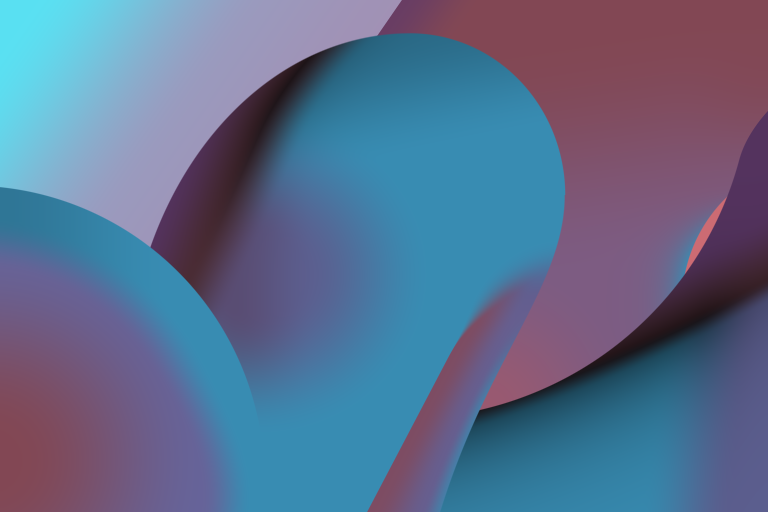
Give the GLSL for this background, as a WebGL 2 fragment shader.

```glsl
#version 300 es
precision highp float;
// Overlapping smooth tubes and folds in teal, mauve and plum under a cyan glow.

#define TEAL     vec3(0.22, 0.55, 0.70)
#define PURPLE   vec3(0.36, 0.37, 0.56)
#define MAUVE    vec3(0.49, 0.36, 0.51)
#define RED      vec3(0.51, 0.28, 0.33)
#define PLUM     vec3(0.33, 0.20, 0.37)
#define BROWN    vec3(0.29, 0.17, 0.20)
#define CYAN     vec3(0.35, 0.88, 0.95)
#define LAVENDER vec3(0.60, 0.61, 0.75)
#define SALMON   vec3(0.80, 0.42, 0.45)
#define CREASE_WIDTH 0.045

uniform vec2 u_resolution;
out vec4 fragColor;

// Antialiased coverage of a signed distance.
float fill(float d) {
    float px = 0.75 / u_resolution.y;
    return smoothstep(px, -px, d);
}

float ellipse(vec2 q, vec2 radii) {
    return (length(q / radii) - 1.0) * min(radii.x, radii.y);
}

// Right flank of the central tube, narrowing towards the bottom.
float flankX(float y) {
    float t = max(0.619 - y, 0.0);
    return 1.103 - 0.402 * t * t / (t * t + 0.25);
}

float tubeDistance(vec2 p) {
    if (p.x < 0.801) {
        vec2 q = p - vec2(0.801, 0.232);
        return ellipse(vec2(q.x, max(q.y, 0.0)), vec2(0.555, 0.703));
    }
    if (p.y > 0.619) return ellipse(p - vec2(0.801, 0.619), vec2(0.303, 0.316));
    return (p.x - flankX(p.y)) * 0.9;
}

vec3 skyColor(vec2 p) {
    float t = p.x + 0.7 * (1.0 - p.y);
    vec3 c = mix(CYAN, LAVENDER, smoothstep(0.06, 0.52, t));
    return mix(c, vec3(0.63, 0.57, 0.71), smoothstep(0.4, 0.8, t));
}

// Plum underside above the crease, teal sheet below it.
vec3 rightFoldColor(vec2 p) {
    float u = p.x - 0.9375;
    float s = p.y - (0.2 + 0.32 * u + 0.2 * u * u);
    vec3 above = mix(BROWN, PLUM, smoothstep(0.0, 0.14, s));
    vec3 below = mix(TEAL, PURPLE, smoothstep(1.28, 1.46, p.x + 0.12 * (0.25 - p.y)));
    vec3 c = mix(below, above, smoothstep(-0.035, 0.015, s));
    float reach = s < 0.0 ? 0.11 : 0.06;
    float depth = mix(0.65, 0.3, smoothstep(1.36, 1.5, p.x));
    return c * (1.0 - depth * exp(-abs(s) / reach));
}

vec3 backSheetColor(vec2 p) {
    vec3 c = mix(RED, MAUVE, smoothstep(0.92, 0.45, p.y + 0.15 * (1.1 - p.x)));
    c = mix(c, RED, 0.7 * smoothstep(1.3, 1.5, p.x) * smoothstep(0.65, 0.9, p.y));
    c = mix(c, vec3(0.60, 0.35, 0.44), smoothstep(0.3, 0.0, length(p - vec2(0.95, 0.2))));
    float edge = p.x - 0.785 + 0.69 * (1.0 - p.y);
    c = mix(vec3(0.41, 0.24, 0.39), c, smoothstep(0.0, 0.16, edge));
    // Slit with a teal glow along its left side.
    float slit = length(p - vec2(1.621, 0.408)) - 0.289;
    float glow = exp(-max(slit, 0.0) / 0.03) * smoothstep(0.64, 0.48, p.y);
    return mix(mix(c, TEAL, 0.9 * glow), SALMON, fill(slit));
}

vec3 tubeColor(vec2 p) {
    // Teal body with a soft purple hollow.
    vec3 body = TEAL * mix(1.0, 0.76, smoothstep(0.68, 0.93, p.y + 0.2 * (0.75 - p.x)));
    float hollow = length((p - vec2(0.508, 0.463)) / vec2(0.322, 0.305));
    vec3 inner = mix(vec3(0.35, 0.30, 0.45), PURPLE, smoothstep(0.45, 0.62, p.x));
    body = mix(body, inner, smoothstep(1.06, 0.25, hollow));
    // Dark crease on the left.
    float bend = max(p.y - 0.74, 0.0);
    float s = p.x - (0.381 + 0.44 * (p.y - 0.453) + 1.5 * bend * bend);
    vec3 under = mix(PLUM, BROWN, smoothstep(-0.13, 0.0, s));
    vec3 c = mix(under, body, smoothstep(-0.02, 0.09, s));
    c *= 1.0 - 0.6 * exp(-abs(s) / CREASE_WIDTH) * smoothstep(0.45, 0.85, p.y);
    // Inner fold: crisp at the foot, dissolving upwards.
    float lift = max(p.y - 0.3, 0.0);
    float foldX = 0.717 + 0.525 * p.y + 1.7 * lift * lift;
    float f = p.x - foldX;
    float across = f / max(flankX(p.y) - foldX, 0.02);
    float soft = 0.0015 + 0.06 * smoothstep(0.32, 0.5, p.y);
    vec3 fold = mix(vec3(0.49, 0.30, 0.39), vec3(0.40, 0.37, 0.56), smoothstep(0.1, 0.8, across));
    fold = mix(fold, PURPLE, smoothstep(0.36, 0.5, p.y));
    fold = mix(fold, TEAL, 0.75 * smoothstep(0.75, 1.05, across) * smoothstep(0.4, 0.2, p.y));
    return mix(c, fold, smoothstep(-soft, soft, f) * smoothstep(0.54, 0.42, p.y));
}

vec3 ballColor(vec2 p, float inset) {
    vec3 rim = TEAL * mix(0.84, 1.0, smoothstep(0.0, 0.35, p.x));
    float r = length(p - vec2(-0.02, 0.1));
    vec3 core = mix(RED, vec3(0.40, 0.39, 0.60), smoothstep(0.05, 0.43, r));
    float start = mix(0.02, 0.06, smoothstep(0.0, 0.3, p.y));
    return mix(rim, core, smoothstep(start, start + 0.1, inset));
}

void main() {
    vec2 p = gl_FragCoord.xy / u_resolution * vec2(1.5, 1.0);

    // Layers from back to front.
    vec3 color = mix(skyColor(p), backSheetColor(p), fill(0.785 - 0.69 * (1.0 - p.y) - p.x));
    float flare = max(p.y - 0.6875, 0.0);
    float sheet = length(p - vec2(0.785 + 4.1 * flare * flare, 0.864)) - 0.682;
    float lowerRight = fill(-sheet) * step(0.8, p.x) * step(p.y, 0.9);
    color = mix(color, rightFoldColor(p), lowerRight);
    color = mix(color, tubeColor(p), fill(tubeDistance(p)));
    float ball = length(p - vec2(-0.0586, 0.0625)) - 0.575;
    color = mix(color, ballColor(p, -ball), fill(ball));

    fragColor = vec4(color, 1.0);
}
```
